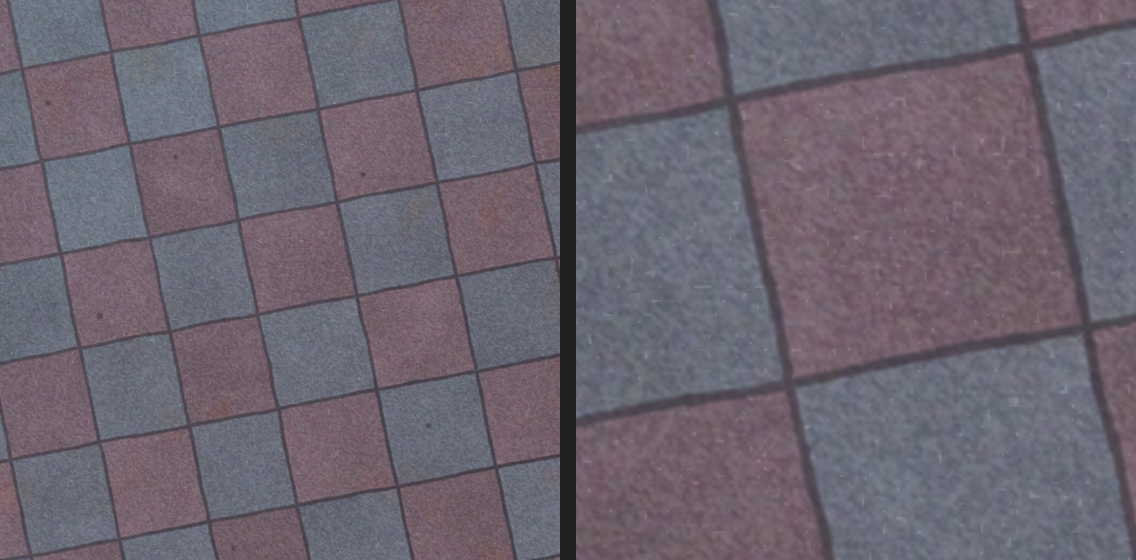
Left: the whole. Right: its middle third, enlarged.
Give the GLSL for this texture, as a three.js fragment shader.

```glsl
// Checkerboard of worn red and blue-grey paving slabs, seen slightly askew.
// A sheared lattice gives slab cells; dark joints, grain, stains and specks
// are layered on with hashes and value noise.

#define CORNER vec2(0.461, 0.439)   // lattice corner nearest the centre
#define ROW_SLOPE 0.19              // rise of the rows
#define COLUMN_LEAN 0.0352          // leftward drift of columns per row
#define ROW_HEIGHT 0.1751           // vertical gap between rows
#define SLAB_WIDTH vec2(0.159, 0.177) // left and right of the corner
#define JOINT_HALF 0.0031
#define JOINT_SOFT 0.0021
#define GRAIN 0.125
#define RED_SLAB vec3(0.452, 0.382, 0.430)
#define GREY_SLAB vec3(0.413, 0.424, 0.474)
#define JOINT_COLOR vec3(0.290, 0.262, 0.300)

varying vec2 vUv;

float hash(vec2 p) {
  vec3 q = fract(p.xyx * vec3(0.1031, 0.1030, 0.0973));
  q += dot(q, q.yzx + 33.33);
  return fract((q.x + q.y) * q.z);
}

float noise(vec2 p) {
  vec2 i = floor(p);
  vec2 f = fract(p);
  f = f * f * (3.0 - 2.0 * f);
  float low = mix(hash(i), hash(i + vec2(1.0, 0.0)), f.x);
  float high = mix(hash(i + vec2(0.0, 1.0)), hash(i + 1.0), f.x);
  return mix(low, high, f.y);
}

float fbm(vec2 p) {
  float sum = 0.0;
  float amp = 0.5;
  for (int k = 0; k < 4; k++) {
    sum += amp * noise(p);
    p = mat2(1.6, 1.2, -1.2, 1.6) * p + 7.3;
    amp *= 0.5;
  }
  return sum;
}

// Canvas position to slab coordinates; rows shrink slightly going up.
vec2 slabCoords(vec2 p) {
  vec2 d = p - CORNER;
  float row = (d.y - ROW_SLOPE * d.x) / ROW_HEIGHT;
  float across = d.x + COLUMN_LEAN * row;
  float width = across < 0.0 ? SLAB_WIDTH.x : SLAB_WIDTH.y;
  return vec2(across / width, row + 0.0054 * row * row);
}

// Signed canvas offset to the nearest column and row joint.
vec2 jointOffset(vec2 slab) {
  vec2 offset = fract(slab + 0.5) - 0.5;
  float width = slab.x < 0.0 ? SLAB_WIDTH.x : SLAB_WIDTH.y;
  return offset * vec2(width, ROW_HEIGHT * 0.98);
}

void main() {
  vec2 p = vUv;
  vec2 wobble = vec2(noise(p * 23.0), noise(p * 23.0 + 41.0)) - 0.5;
  vec2 slab = slabCoords(p + 0.0035 * wobble);
  vec2 cell = floor(slab);
  vec2 local = fract(slab);

  // Alternating slabs with a small tone shift each
  float isGrey = mod(cell.x + cell.y, 2.0);
  vec3 color = mix(RED_SLAB, GREY_SLAB, isGrey);
  color *= 0.975 + 0.05 * hash(cell + 50.0);

  // Cool pale light from the upper left, warmer and darker lower right
  float light = clamp(0.5 + 0.55 * (p.y - p.x), 0.0, 1.0);
  color *= mix(0.965, 1.04, light);
  color += vec3(-0.012, 0.012, 0.010) * isGrey * smoothstep(0.5, 0.9, light);
  color += vec3(0.008, -0.002, -0.012) * (1.0 - isGrey) * (1.0 - light);

  // Broad wear, pale scuffs and brown stains
  float wear = fbm(p * 11.0 + cell * 3.7);
  color *= 1.0 + 0.16 * (wear - 0.47);
  float scuff = smoothstep(0.55, 0.8, fbm(p * 17.0 + 9.0));
  color += 0.035 * scuff * light;
  float stain = smoothstep(0.6, 0.82, fbm(p * 8.0 + 63.0));
  color += vec3(0.015, -0.015, -0.045) * stain;

  // One dark speck on some slabs
  vec2 speckAt = 0.15 + 0.7 * vec2(hash(cell + 17.0), hash(cell + 83.0));
  float speckDist = length(local - speckAt) * SLAB_WIDTH.y;
  float speck = 1.0 - smoothstep(0.002, 0.008, speckDist + 0.003 * wobble.x);
  color *= 1.0 - 0.3 * speck * step(0.78, hash(cell + 29.0));

  // Joints: soft dark grooves, deeper toward the lower right
  vec2 offset = jointOffset(slab);
  vec2 away = abs(offset);
  float ragged = 0.0014 * (noise(p * 150.0) - 0.5);
  vec2 groove = 1.0 - smoothstep(JOINT_HALF - JOINT_SOFT, JOINT_HALF + JOINT_SOFT, away + ragged);
  float joint = max(groove.x, groove.y);
  float depth = mix(1.0, 0.78, light) * (0.88 + 0.24 * noise(p * 30.0 + 5.0));
  color = mix(color, JOINT_COLOR * mix(0.93, 1.08, light), joint * min(depth, 1.0));

  // Pale worn slab edge beside each joint
  vec2 rim = smoothstep(0.003, 0.005, offset) * (1.0 - smoothstep(0.005, 0.009, offset));
  color += 0.022 * max(rim.x, rim.y) * (1.0 - joint) * noise(p * 70.0);

  // Fine slanted grain with faint colour flecks and bright grit
  vec2 slanted = mat2(0.8, 0.6, -0.6, 0.8) * p;
  float grain = 0.6 * noise(slanted * vec2(210.0, 330.0)) + 0.4 * noise(p * 390.0 + 11.0) - 0.5;
  color += GRAIN * grain * (1.0 - 0.55 * joint);
  vec3 fleck = vec3(noise(p * 95.0), noise(p * 95.0 + 31.0), noise(p * 95.0 + 67.0)) - 0.5;
  color += 0.022 * fleck;
  color += 0.07 * smoothstep(0.86, 0.98, noise(p * 240.0 + 19.0)) * (1.0 - joint);

  gl_FragColor = vec4(color, 1.0);
}
```
